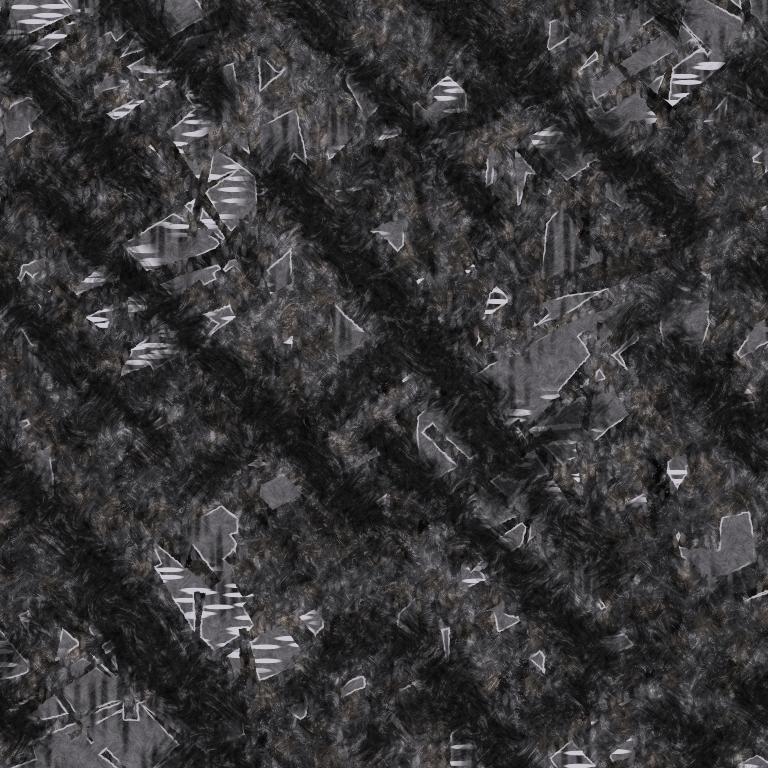
Reproduce this texture procedurally as a Shadertoy shader.

```glsl
const float BARE_METAL = 0.38;
const float SOOT = 0.088;
const float GLINT = 0.80;
const float FALLING = -0.80;
const float RISING = 0.68;

vec2 hash2(vec2 p) {
    vec3 q = fract(p.xyx * vec3(0.1031, 0.1030, 0.0973));
    q += dot(q, q.yzx + 33.33);
    return fract((q.xx + q.yz) * q.zy);
}

mat2 rotate(float a) {
    float c = cos(a), s = sin(a);
    return mat2(c, s, -s, c);
}

// Distance to the nearest scattered point
float cellular(vec2 p) {
    vec2 id = floor(p);
    float nearest = 4.0;
    for (int y = -1; y <= 1; y++)
    for (int x = -1; x <= 1; x++) {
        vec2 c = id + vec2(x, y);
        vec2 d = c + hash2(c) - p;
        nearest = min(nearest, dot(d, d));
    }
    return sqrt(nearest);
}

// Sine-warped cellular octaves of alternating sign, centred near zero
float grain(vec2 p, float frequency) {
    float sum = 0.0, side = 1.0;
    for (int i = 0; i < 4; i++) {
        p += 0.28 * sin(p.yx * frequency * 2.3 + float(i)) / frequency;
        sum += side * (cellular(p * frequency + 17.0 * float(i)) - 0.47);
        p = rotate(1.1) * p;
        frequency *= 1.9;
        side = -side;
    }
    return sum * 0.25;
}

// Scattered bars: x = signed distance, y = random shade of the nearest bar
vec2 strokes(vec2 p, float angle, float jitter, vec2 cell, vec2 halfSize, float seed) {
    vec2 q = rotate(-angle) * p;
    vec2 id = floor(q / cell);
    vec2 nearest = vec2(1.0, 0.0);
    for (int y = -1; y <= 1; y++)
    for (int x = -1; x <= 1; x++) {
        vec2 c = id + vec2(x, y);
        vec2 place = hash2(c + seed);
        vec2 form = hash2(c + seed + 71.0);
        vec2 d = q - (c + 0.5 + 0.7 * (place - 0.5)) * cell;
        d = rotate((form.x - 0.5) * jitter) * d;
        vec2 b = abs(d) - halfSize * (0.5 + 0.6 * vec2(form.y, place.x));
        float dist = length(max(b, 0.0)) + min(max(b.x, b.y), 0.0);
        if (dist < nearest.x) nearest = vec2(dist, place.y);
    }
    return nearest;
}

// Metal with vertical stains and broken horizontal glints
float metalTone(vec2 p, float fine) {
    float stain = smoothstep(0.50, 0.15, cellular(p * vec2(75.0, 9.0)));
    float stained = smoothstep(0.52, 0.34, cellular(p * 6.0 + 5.0));
    float bar = smoothstep(0.36, 0.24, cellular(p * vec2(15.0, 95.0)));
    float barred = smoothstep(0.40, 0.28, cellular(p * 5.0 + 31.0));
    float tone = BARE_METAL * (1.0 + 0.9 * fine) - 0.20 * stain * stained;
    return mix(tone, GLINT, bar * barred);
}

// Soft-edged black smear
float smear(vec2 p, float angle, vec2 cell, vec2 halfSize, float rough, float seed) {
    float d = strokes(p, angle, 0.20, cell, halfSize, seed).x;
    return smoothstep(0.028, -0.010, d + 0.05 * rough);
}

void mainImage(out vec4 fragColor, in vec2 fragCoord) {
    vec2 p = fragCoord / iResolution.y + 3.0;
    float mottle = grain(p, 24.0);
    float fine = grain(p + 7.0, 62.0);
    float wear = cellular(p * 3.5) - 0.45;

    // Crossed hard-edged strokes over the metal
    float angles[4] = float[4](RISING, 1.53, FALLING, 0.45);
    float gapDist = 1.0;
    float tone = 0.20;
    for (int i = 0; i < 4; i++) {
        vec2 s = strokes(p, angles[i], 0.4, vec2(0.24, 0.085), vec2(0.15, 0.022), 13.0 * float(i));
        gapDist = min(gapDist, s.x);
        float body = smoothstep(0.002, -0.003, s.x + 0.012 * mottle);
        tone = mix(tone, 0.12 + 0.15 * s.y, 0.8 * body);
    }

    // Small flakes and thin pale scratches
    for (int i = 0; i < 3; i++) {
        float seed = 90.0 + 19.0 * float(i);
        vec2 flake = strokes(p, angles[i], 0.9, vec2(0.07, 0.028), vec2(0.034, 0.007), seed);
        vec2 scratch = strokes(p, angles[i], 1.2, vec2(0.08, 0.04), vec2(0.03, 0.0006), seed + 7.0);
        tone += 0.13 * (flake.y - 0.5) * smoothstep(0.002, -0.002, flake.x + 0.015 * fine);
        tone += 0.10 * scratch.y * smoothstep(0.0015, 0.0, scratch.x + 0.01 * fine);
    }
    tone *= 1.0 + 1.1 * mottle + 1.7 * fine;
    tone += 0.10 * smoothstep(0.09, 0.22, fine + 0.5 * mottle);

    // Bare gaps with frayed surroundings and bright broken rims
    gapDist += 0.034 * wear + 0.002 + 0.005 * mottle;
    float gap = smoothstep(0.0, 0.0018, gapDist);
    float fray = smoothstep(-0.022, 0.0, gapDist) * smoothstep(0.40, 0.20, cellular(p * vec2(85.0, 38.0)));
    tone += 0.16 * fray;
    float rim = gap * smoothstep(0.0042, 0.0020, gapDist);
    rim *= smoothstep(0.46, 0.32, cellular(p * 17.0));
    tone = mix(tone, metalTone(p, fine), gap);
    tone = mix(tone, GLINT, 0.85 * rim);

    // Long falling smears and shorter rising ones
    float dark = smear(p, FALLING, vec2(0.50, 0.17), vec2(0.31, 0.021), mottle, 211.0);
    dark = max(dark, 0.8 * smear(p, RISING, vec2(0.30, 0.22), vec2(0.09, 0.016), mottle, 307.0));
    float sootTone = SOOT * (1.0 + 1.5 * mottle + 1.8 * fine) + 0.09 * smoothstep(0.07, 0.22, mottle + 0.5 * fine);
    tone = mix(tone, sootTone, 0.95 * dark);

    // Cool grey with faint rust in the mid tones
    float rust = smoothstep(0.42, 0.20, cellular(p * 21.0 + 3.0)) * (1.0 - gap) * (1.0 - dark);
    vec3 tint = mix(vec3(1.0, 0.98, 1.025), vec3(1.08, 0.99, 0.93), 0.7 * rust);
    fragColor = vec4(clamp(tone, 0.03, 1.0) * tint, 1.0);
}
```
